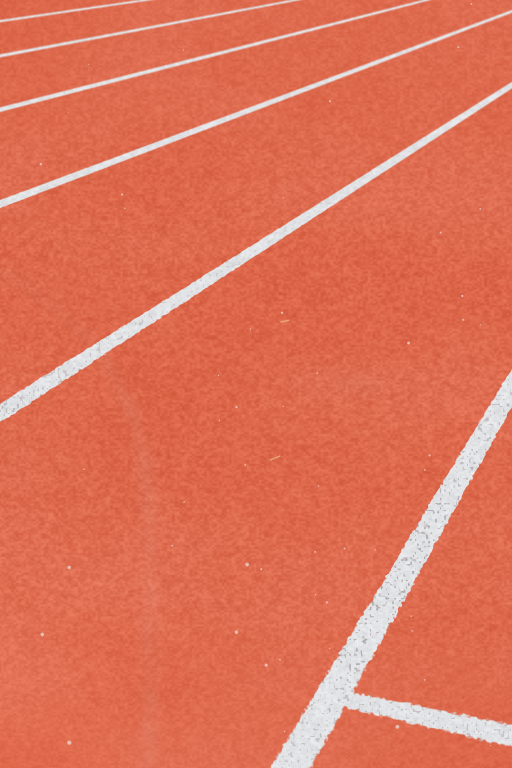
Reproduce this texture procedurally as a Shadertoy shader.

```glsl
// A running track seen in perspective: white lane lines meet at one vanishing
// point, so a projective lane number and fract place them all. Hashed noise
// adds the rubber grain, worn paint, a pale curved scuff and loose crumbs.
#define VANISH vec2(1.03, 1.122)
#define RUBBER vec3(0.868, 0.411, 0.300)
#define PAINT vec3(0.885, 0.890, 0.900)
#define DUST vec3(0.86, 0.60, 0.54)
#define GRAIN_SCALE 310.0
#define GRAIN_AMOUNT 0.13
#define LINE_HALF 0.025
#define CRUMB_CELL 0.021
#define SCUFF_AMOUNT 0.17

float hash(vec2 p) {
    vec3 q = fract(p.xyx * 0.1031);
    q += dot(q, q.yzx + 33.33);
    return fract((q.x + q.y) * q.z);
}

float noise(vec2 p) {
    vec2 i = floor(p), f = fract(p);
    f = f * f * (3.0 - 2.0 * f);
    return mix(mix(hash(i), hash(i + vec2(1, 0)), f.x),
               mix(hash(i + vec2(0, 1)), hash(i + vec2(1, 1)), f.x), f.y);
}

float clouds(vec2 p) {
    float sum = 0.0, weight = 0.5;
    for (int i = 0; i < 4; i++) {
        sum += weight * noise(p);
        p = p * 2.03 + 17.0;
        weight *= 0.5;
    }
    return sum;
}

float segment(vec2 p, vec2 a, vec2 b) {
    vec2 d = b - a;
    return length(p - a - d * clamp(dot(p - a, d) / dot(d, d), 0.0, 1.0));
}

// Lane number: whole values lie on the lines, counted from the nearest one
float laneNumber(vec2 p) {
    float run = (VANISH.x - p.x) / (VANISH.y - p.y);
    return (run - 0.581) / (0.8976 + 0.0528 * run);
}

// Signed distance to the short line that branches off at the lower right
float branchLine(vec2 p) {
    float x = p.x - 0.4427;
    float across = abs(p.y - 0.0911 + 0.2205 * x) - 0.0104 - 0.018 * x;
    return max(across * 0.976, -x - 0.004);
}

// Coverage of loose crumbs, one candidate in each cell
float crumbs(vec2 p, float cell, float density, float pixel) {
    vec2 id = floor(p / cell);
    vec2 spot = 0.2 + 0.6 * vec2(hash(id + 7.3), hash(id + 41.7));
    float radius = mix(0.0008, 0.0024, pow(hash(id + 93.1), 2.0));
    radius *= mix(1.15, 0.55, p.y);
    float d = length((fract(p / cell) - spot) * cell) - radius;
    return step(hash(id + 3.9), density) * smoothstep(pixel, -pixel, d);
}

void mainImage(out vec4 fragColor, in vec2 fragCoord) {
    vec2 p = fragCoord / iResolution.y;
    float pixel = 0.75 / iResolution.y;
    float focus = smoothstep(0.25, 0.0, p.y) + smoothstep(0.65, 1.0, p.y);

    // Rubber: fine grain, coarser when near, over faint broad patches
    vec2 g = p * GRAIN_SCALE * vec2(1.0, 1.25);
    float grain = 0.6 * noise(g) + 0.4 * noise(g * 0.53 + 61.0) - 0.5;
    float patches = clouds(p * vec2(5.0, 8.0)) - 0.47;
    vec3 color = RUBBER + grain * GRAIN_AMOUNT * (1.0 - 0.35 * focus) * vec3(0.75, 1.0, 0.95);
    color += patches * vec3(0.03, 0.07, 0.08);
    color += 0.018 * smoothstep(0.4, 0.0, p.y) * smoothstep(0.5, 0.0, p.x);

    // Pale scuff, bending left as it recedes
    float rise = max(p.y - 0.25, 0.0);
    float bend = 4.4 * pow(rise, 3.4);
    float slope = 15.0 * pow(rise, 2.4);
    float scuffDist = (p.x - 0.195 + bend) / sqrt(1.0 + slope * slope);
    float scuff = exp(-pow(scuffDist / 0.011, 2.0)) * (0.4 + 0.9 * noise(p * 65.0));
    scuff *= mix(1.0, 0.45, smoothstep(0.48, 0.6, p.y));
    float smudge = exp(-dot((p - vec2(0.47, 0.5)) / vec2(0.055, 0.012),
                            (p - vec2(0.47, 0.5)) / vec2(0.055, 0.012)));
    color = mix(color, DUST, SCUFF_AMOUNT * (scuff + smudge * 0.7));

    // Painted lines with slightly ragged edges
    float lane = laneNumber(p);
    float gradient = length(vec2(dFdx(lane), dFdy(lane))) * iResolution.y;
    float lineDist = (abs(fract(lane + 0.5) - 0.5) - LINE_HALF - 0.003 * max(lane, 0.0)) / gradient;
    float paintDist = min(lineDist, branchLine(p));
    float nearness = smoothstep(0.95, 0.1, p.y);
    paintDist += (noise(p * 260.0) - 0.5) * 0.004 * nearness;
    float soft = pixel + 0.0009 * focus;
    float paint = smoothstep(soft, -soft, paintDist);
    float pits = smoothstep(0.66, 0.92, noise(p * 340.0 + 13.0)) * nearness;
    vec3 paintColor = PAINT + grain * 0.09 - pits * vec3(0.20, 0.23, 0.23) * (1.0 - 0.5 * focus);

    // Crumbs gather beside the near line and thin out with distance
    float beside = exp(-pow((p.x - 0.43) / 0.13, 2.0) - pow((p.y - 0.21) / 0.10, 2.0));
    float edgeTrail = exp(-abs(paintDist) * 60.0) * nearness;
    float density = 0.025 + 0.22 * beside + 0.07 * edgeTrail;
    float white = crumbs(p, CRUMB_CELL, density, pixel);
    white = max(white, 0.8 * crumbs(p + 3.7, CRUMB_CELL * 0.6, density * 0.6, pixel));
    float dark = crumbs(p + 9.1, CRUMB_CELL * 1.7, 0.02, pixel);
    color = mix(color, vec3(0.48, 0.27, 0.20), dark * 0.7);
    color = mix(color, vec3(0.92, 0.83, 0.80), white * 0.8);

    // Two bits of straw
    float straw = min(segment(p, vec2(0.366, 0.581), vec2(0.376, 0.583)),
                      segment(p, vec2(0.352, 0.401), vec2(0.364, 0.406)));
    color = mix(color, vec3(0.91, 0.73, 0.56), 0.75 * smoothstep(pixel, -pixel, straw - 0.0009));

    fragColor = vec4(mix(color, paintColor, paint), 1.0);
}
```
